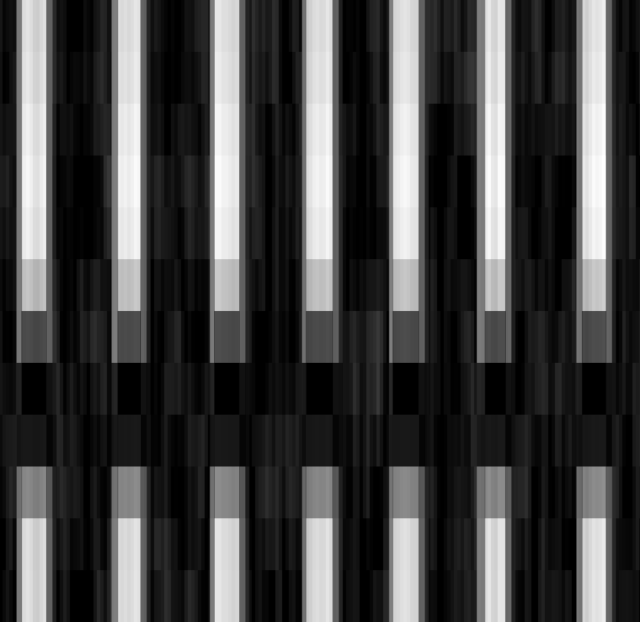
Give the GLSL for this pattern, as a WebGL 2 fragment shader.

```glsl
#version 300 es
precision highp float;

#define BARS 7
#define ROWS 12.0
#define PITCH 0.1458
#define FIRST_BAR 0.0521
#define SWAY 0.011
#define COLUMNS 190.0
#define GAP_ROW 7.25
#define BACK_LEVEL 0.062
#define STREAK 0.21
#define SOFT 0.0016

uniform vec2 u_resolution;
out vec4 outColor;

float hash(vec2 p) {
  vec3 q = fract(vec3(p.xyx) * 0.1031);
  q += dot(q, q.yzx + 33.33);
  return fract((q.x + q.y) * q.z);
}

float cornerSlope(vec2 cell, vec2 offset) {
  float angle = 6.28318 * hash(cell);
  return dot(vec2(cos(angle), sin(angle)), offset);
}

float gradientNoise(vec2 p) {
  vec2 i = floor(p), f = fract(p);
  vec2 u = f * f * (3.0 - 2.0 * f);
  vec2 e = vec2(1.0, 0.0);
  float low = mix(cornerSlope(i, f), cornerSlope(i + e.xy, f - e.xy), u.x);
  float high = mix(cornerSlope(i + e.yx, f - e.yx), cornerSlope(i + e.xx, f - e.xx), u.x);
  return mix(low, high, u.y);
}

// Soft-edged interval
float band(float x, float a, float b) {
  return smoothstep(a - SOFT, a + SOFT, x) - smoothstep(b - SOFT, b + SOFT, x);
}

// Dark streaks of one column, loosely tied from row to row
float backColumn(float column, float row) {
  float fine = gradientNoise(vec2(column * 0.43 + 0.31, row * 0.37 + 0.29));
  float broad = gradientNoise(vec2(column * 0.12 + 40.7, row * 0.31 + 17.4));
  return clamp(BACK_LEVEL + STREAK * fine + 0.15 * broad, 0.0, 0.22);
}

float coreColumn(float column) {
  return 0.1 * gradientNoise(vec2(column * 0.47 + 9.3, 71.6));
}

// Sideways drift of the bars, still at the two ends
float barCenter(float i) {
  float envelope = min(1.0, i * (float(BARS) - 1.0 - i) / 5.0);
  return FIRST_BAR + PITCH * i + SWAY * envelope * sin(3.9 - i);
}

float shade(float x, float row) {
  // Background streaks
  float column = floor(x * COLUMNS);
  float blend = smoothstep(0.5, 1.0, fract(x * COLUMNS));
  float grey = mix(backColumn(column, row), backColumn(column + 1.0, row), blend);
  float grain = mix(coreColumn(column), coreColumn(column + 1.0), blend);

  // Brightness of the row, falling to black at the gap
  float open = smoothstep(0.2, 2.9, abs(row - GAP_ROW));
  float rim = smoothstep(0.2, 1.7, abs(row - GAP_ROW - 0.35));
  float peak = 0.85 + 0.08 * exp(-(row - 3.0) * (row - 3.0) / 3.0);

  // Bars: flank, left rim, right rim, core
  for (int k = 0; k < BARS; k++) {
    float i = float(k);
    float d = x - barCenter(i);
    float vary = hash(vec2(i, 5.0)) - 0.5;
    float left = -0.0163 + 0.008 * vary;
    float right = 0.0198 + 0.004 * (hash(vec2(i, 9.0)) - 0.5);
    float end = right + 0.0095;
    float core = peak * open * (1.0 + grain) + 0.5 * grain * open;
    grey = mix(grey, 0.05 + 0.12 * rim, 0.7 * band(d, end, end + 0.006));
    grey = mix(grey, 0.06 + 0.42 * rim + grain, band(d, -0.0262, left));
    grey = mix(grey, 0.38 * rim + 0.5 * grain * rim, band(d, right, end));
    grey = mix(grey, core, band(d, left, right));
  }
  return grey;
}

void main() {
  vec2 uv = gl_FragCoord.xy / u_resolution;

  // Stepped rows counted from the top, blended only at their borders
  float y = (1.0 - uv.y) * ROWS - 0.5;
  float row = floor(y);
  float width = 0.7 * ROWS / u_resolution.y;
  float upper = shade(uv.x, clamp(row, 0.0, ROWS - 1.0));
  float lower = shade(uv.x, clamp(row + 1.0, 0.0, ROWS - 1.0));
  float grey = mix(upper, lower, smoothstep(-width, width, y - row - 0.5));

  outColor = vec4(vec3(clamp(grey, 0.0, 1.0)), 1.0);
}
```
